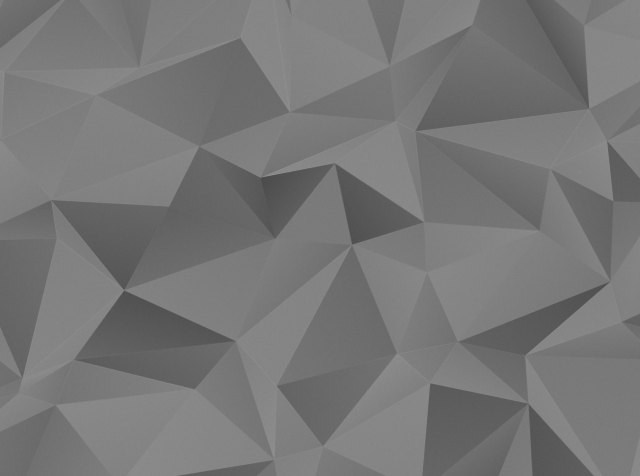
Give the GLSL for this background, as a Shadertoy shader.

```glsl
// Grey low-poly facets: an irregular triangle mesh with softly shaded faces.

vec3 hash3(vec2 p) {
    vec3 q = fract(p.xyx * vec3(0.1031, 0.1030, 0.0973) + 0.37);
    q += dot(q, q.yxz + 33.33);
    return fract((q.xxy + q.yzz) * q.zyx);
}

float cross2(vec2 a, vec2 b, vec2 c) {
    vec2 u = b - a, v = c - a;
    return u.x * v.y - u.y * v.x;
}

// Grid corner, moved at random but kept inside its own square
vec2 meshPoint(vec2 id) {
    return id + 0.92 * (hash3(id + 17.0).xy - 0.5);
}

// Adds one facet: x gathers shade times coverage, y gathers coverage
void addFacet(inout vec2 sum, vec2 p, vec2 a, vec2 b, vec2 c,
              vec2 seed, float rank, float aa) {
    vec3 edge = vec3(cross2(b, c, p), cross2(c, a, p), cross2(a, b, p));
    vec3 dist = edge / vec3(distance(b, c), distance(c, a), distance(a, b));
    float inside = min(dist.x, min(dist.y, dist.z));
    float cover = smoothstep(-aa, aa, inside);
    if (cover <= 0.0) return;

    // Mostly light faces, with a few dark ones
    float dark = pow(rank, 5.0);
    float shade = 0.532 - 0.09 * rank - 0.10 * dark;

    // Linear gradient between the corners, stronger on dark faces
    vec3 tilt = hash3(seed + 71.3) - 0.5;
    tilt -= dot(tilt, vec3(1.0 / 3.0));
    vec3 bary = edge / max(cross2(a, b, c), 0.001);
    shade += dot(bary, tilt) * (0.05 + 0.08 * rank * rank);

    // Faint bright rim on some faces
    float rim = hash3(seed + 29.7).x;
    shade += 0.03 * rim * rim * (1.0 - smoothstep(0.0, 0.016, inside));
    sum += vec2(shade, 1.0) * cover;
}

void mainImage(out vec4 fragColor, in vec2 fragCoord) {
    vec2 uv = fragCoord / iResolution.y;
    float cells = 5.7;
    float aa = 0.7 * cells / iResolution.y;
    vec2 p = mat2(0.94, 0.342, -0.342, 0.94) * uv * cells + vec2(11.3, 6.4);

    vec2 sum = vec2(0.0);
    for (int y = -1; y <= 1; y++) {
        for (int x = -1; x <= 1; x++) {
            vec2 id = floor(p) + vec2(x, y);
            vec2 a = meshPoint(id);
            vec2 b = meshPoint(id + vec2(1, 0));
            vec2 c = meshPoint(id + vec2(1, 1));
            vec2 d = meshPoint(id + vec2(0, 1));
            vec3 h = hash3(id + 53.0);

            // Split along a diagonal that lies within the quad
            float splitAC = min(cross2(a, b, c), cross2(a, c, d));
            float splitBD = min(cross2(a, b, d), cross2(b, c, d));
            bool useAC = splitAC > splitBD;
            if (min(splitAC, splitBD) > 0.2) useAC = h.x > 0.5;

            // Evenly spread brightness ranks; some pairs stay alike
            float rank1 = fract(dot(id, vec2(0.7549, 0.5698)) + 0.3 * h.y);
            float rank2 = fract(rank1 + (h.z > 0.65 ? 0.08 : 0.46));
            vec2 seed2 = id + 0.5;
            if (useAC) {
                addFacet(sum, p, a, b, c, id, rank1, aa);
                addFacet(sum, p, a, c, d, seed2, rank2, aa);
            } else {
                addFacet(sum, p, a, b, d, id, rank1, aa);
                addFacet(sum, p, b, c, d, seed2, rank2, aa);
            }
        }
    }

    // Very fine grain
    float grey = sum.x / max(sum.y, 0.001);
    grey += 0.010 * (hash3(floor(uv * 380.0)).x - 0.5);
    fragColor = vec4(vec3(grey), 1.0);
}
```
